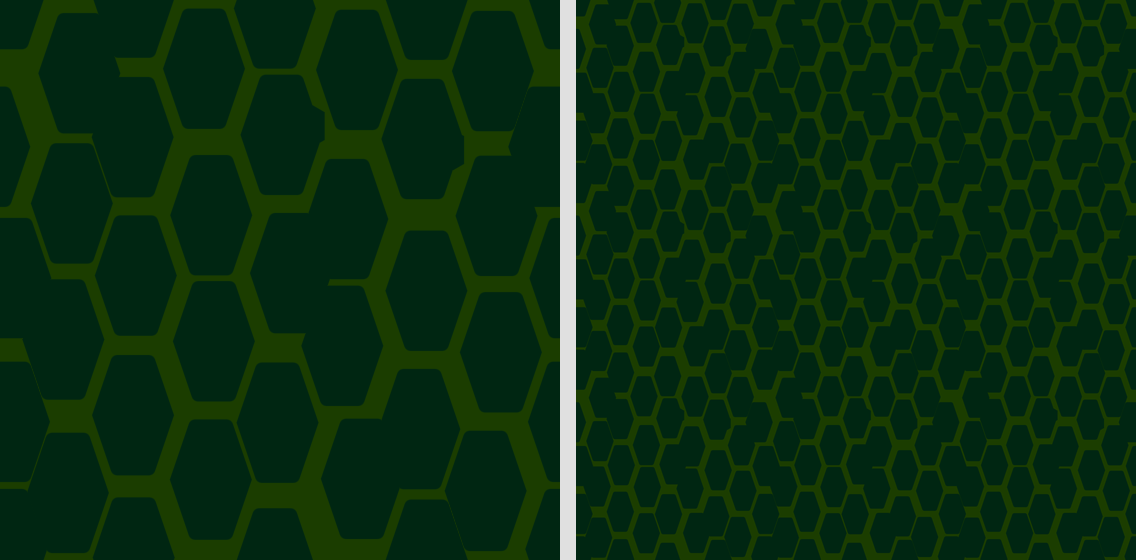
Left: one tile. Right: repeated 3 by 3.
Give the GLSL for this pattern, as a Shadertoy shader.

```glsl
// Tall dark hexagons in staggered columns on a green ground, each one nudged
// off its lattice place so the gaps vary and some neighbours merge.
// A union of distance functions over nearby cells; wrapped ids make it tile.

const vec2 REPEATS = vec2(8.0, 4.0);          // columns across, hexagons down
const vec2 HALF_SIZE = vec2(0.0732, 0.1075);  // hexagon half width and height
const float JITTER = 0.0215;                  // largest shift on each axis
const float ROUNDING = 0.009;                 // softening of the flat-end corners
const float CHIP_SHARE = 0.18;                // share of cells with a chipped side
const float CHIP_APOTHEM = 0.043;
const vec2 CHIP_NEAR = vec2(0.022, -0.021);   // chip offset range, x then y
const vec2 CHIP_FAR = vec2(0.037, 0.021);
const vec3 FILL_COLOR = vec3(0.0, 0.15, 0.07);
const vec3 GAP_COLOR = vec3(0.105, 0.24, 0.0);

vec2 hash22(vec2 p) {
    vec3 q = fract(p.xyx * vec3(0.1031, 0.1030, 0.0973));
    q += dot(q, q.yzx + 33.33);
    return fract((q.xx + q.yz) * q.zy);
}

float smoothMax(float a, float b, float k) {
    float h = max(k - abs(a - b), 0.0) / k;
    return max(a, b) + 0.25 * h * h * k;
}

// Flat-topped hexagon whose top edge is half its width
float tallHexagon(vec2 p) {
    p = abs(p);
    vec2 normal = normalize(vec2(HALF_SIZE.y, 0.5 * HALF_SIZE.x));
    float slant = dot(p - vec2(HALF_SIZE.x, 0.0), normal);
    return smoothMax(p.y - HALF_SIZE.y, slant, ROUNDING);
}

// Small regular hexagon with upright sides
float chip(vec2 p) {
    p = abs(p);
    return max(p.x, dot(p, vec2(0.5, 0.866))) - CHIP_APOTHEM;
}

float cellDistance(vec2 p, vec2 id) {
    vec2 shift = (2.0 * hash22(id + 17.0) - 1.0) * JITTER;
    p -= shift;
    float d = tallHexagon(p);

    vec2 choice = hash22(id + 59.0);
    if (choice.x < CHIP_SHARE) {
        vec2 offset = mix(CHIP_NEAR, CHIP_FAR, hash22(id + 83.0));
        offset.x *= choice.y < 0.5 ? -1.0 : 1.0;
        d = min(d, chip(p - offset));
    }
    return d;
}

void mainImage(out vec4 fragColor, in vec2 fragCoord) {
    vec2 uv = fragCoord / iResolution.xy;
    float pixel = 1.0 / min(iResolution.x, iResolution.y);

    // Nearest lattice cells; odd columns sit half a row higher
    float d = 1.0;
    for (int i = -1; i <= 1; i++) {
        float column = floor(uv.x * REPEATS.x + 0.5) + float(i);
        float stagger = 0.5 * mod(column, 2.0);
        float nearestRow = floor(uv.y * REPEATS.y - stagger + 0.5);
        for (int j = -1; j <= 1; j++) {
            vec2 cell = vec2(column, nearestRow + float(j));
            vec2 center = (cell + vec2(0.0, stagger)) / REPEATS;
            d = min(d, cellDistance(uv - center, mod(cell, REPEATS)));
        }
    }

    float gap = smoothstep(-0.75 * pixel, 0.75 * pixel, d);
    fragColor = vec4(mix(FILL_COLOR, GAP_COLOR, gap), 1.0);
}
```
